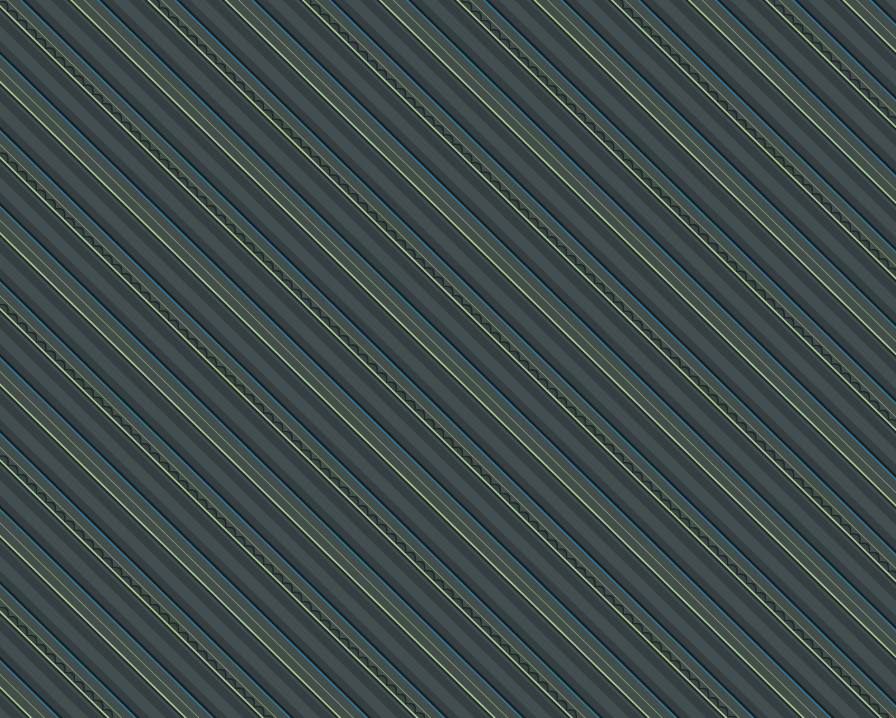
Give the GLSL for this pattern, as a WebGL 1 fragment shader.

```glsl
precision highp float;
// Diagonal slate pinstripes with green and blue lines, every second repeat scalloped.

#define SPACING 0.0862
#define SLOPE 0.98
#define OFFSET 0.5104
#define SCALLOP_PITCH 0.0148
#define SLATE vec3(0.262, 0.304, 0.312)
#define SHADE vec3(0.208, 0.246, 0.255)
#define MOSS vec3(0.262, 0.302, 0.290)
#define INK vec3(0.095, 0.125, 0.130)
#define PALE_GREEN vec3(0.66, 0.79, 0.56)
#define BLUE vec3(0.16, 0.49, 0.64)

uniform vec2 u_resolution;

// Share of a pixel of the given width at x that lies between two edges.
float band(float x, float lower, float upper, float pixel) {
  float left = max(lower, x - 0.5 * pixel);
  float right = min(upper, x + 0.5 * pixel);
  return clamp((right - left) / pixel, 0.0, 1.0);
}

// A line centred on a position, wrapped so it can cross a repeat boundary.
float stripe(float u, float centre, float width, float pixel) {
  float d = fract(u - centre + 0.5) - 0.5;
  return band(d, -0.5 * width, 0.5 * width, pixel);
}

void main() {
  // Canvas units are widths, measured from the upper left.
  vec2 p = vec2(gl_FragCoord.x, u_resolution.y - gl_FragCoord.y) / u_resolution.x;
  float across = (p.x - p.y / SLOPE - OFFSET) / SPACING;
  float along = dot(p, normalize(vec2(1.0, SLOPE)));
  float pixel = length(vec2(1.0, 1.0 / SLOPE)) / (SPACING * u_resolution.x);

  // Broad tonal bands.
  vec3 color = SLATE;
  color = mix(color, SHADE, stripe(across, 0.47, 0.14, pixel));
  color = mix(color, SHADE, stripe(across, 0.82, 0.16, pixel));
  color = mix(color, MOSS, stripe(across, 0.17, 0.32, pixel));

  // Dark scallops beside the green line on even repeats.
  float u = fract(across + 0.25) - 0.25;
  float scalloped = 1.0 - mod(floor(across + 0.25), 2.0);
  float arch = 0.035 + 0.085 * abs(sin(3.14159265 * along / SCALLOP_PITCH));
  float filling = band(u, 0.02, arch, pixel);
  float outline = band(u, arch - 0.018, arch + 0.018, pixel);
  color = mix(color, SHADE, scalloped * filling * 0.75);
  color = mix(color, INK, scalloped * outline * 0.8);

  // Dark edges and fine coloured lines.
  color = mix(color, INK, stripe(across, 0.965, 0.040, pixel) * 0.8);
  color = mix(color, INK, stripe(across, 0.385, 0.045, pixel));
  color = mix(color, PALE_GREEN, stripe(across, 0.0, 0.030, pixel));
  color = mix(color, PALE_GREEN, stripe(across, 0.17, 0.012, pixel) * 0.8);
  color = mix(color, BLUE, stripe(across, 0.345, 0.024, pixel));

  gl_FragColor = vec4(color, 1.0);
}
```
